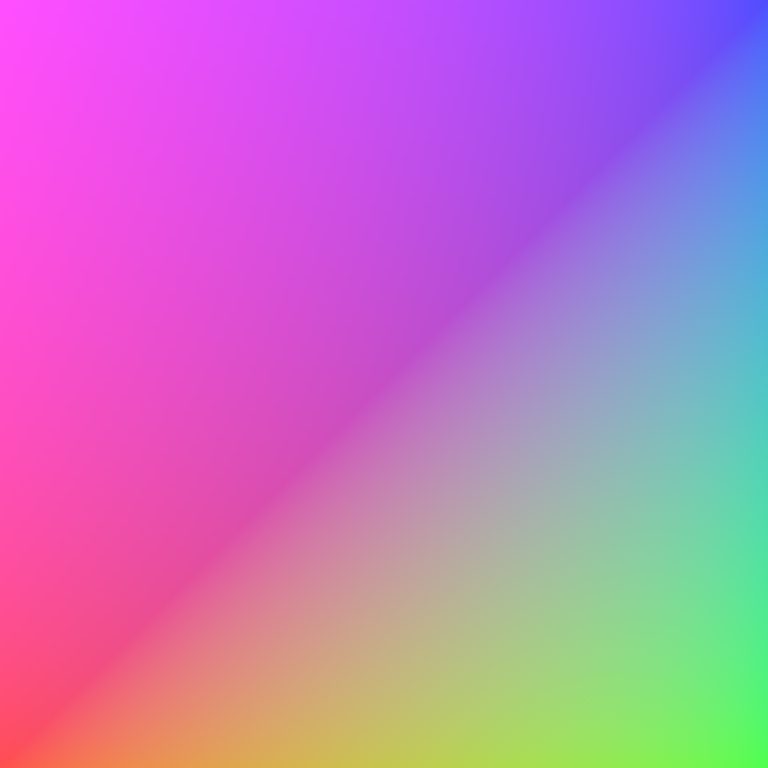
Give the GLSL for this background, as a WebGL 2 fragment shader.

```glsl
#version 300 es
precision highp float;

#define LOW 0.305
#define BLEND_GAMMA 2.55
#define TOP_LEFT vec3(1.0, LOW, 1.0)
#define TOP_RIGHT vec3(LOW, LOW, 1.0)
#define BOTTOM_LEFT vec3(1.0, LOW, LOW)
#define BOTTOM_RIGHT vec3(LOW, 1.0, LOW)

uniform vec2 u_resolution;
out vec4 fragColor;

vec3 toLight(vec3 color) {
  return pow(color, vec3(BLEND_GAMMA));
}

vec3 toDisplay(vec3 light) {
  return pow(light, vec3(1.0 / BLEND_GAMMA));
}

void main() {
  vec2 uv = gl_FragCoord.xy / u_resolution;

  // Barycentric weights of two triangles sharing the rising diagonal
  float side = uv.x - uv.y;
  float upperWeight = max(-side, 0.0);
  float lowerWeight = max(side, 0.0);
  float rightWeight = min(uv.x, uv.y);
  float leftWeight = 1.0 - max(uv.x, uv.y);

  // Blend the corners in light space
  vec3 light = toLight(TOP_LEFT) * upperWeight
             + toLight(BOTTOM_RIGHT) * lowerWeight
             + toLight(TOP_RIGHT) * rightWeight
             + toLight(BOTTOM_LEFT) * leftWeight;

  fragColor = vec4(toDisplay(light), 1.0);
}
```
